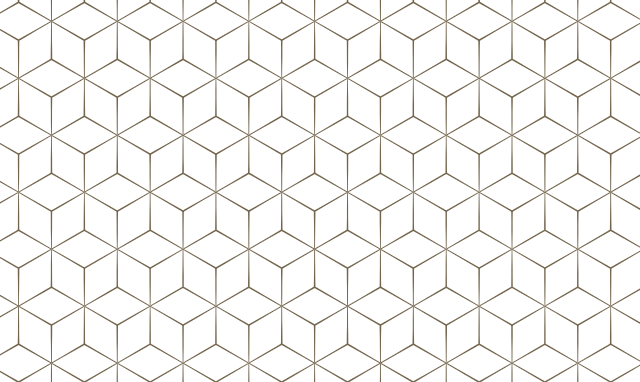
This pattern is drawn by a WebGL 1 fragment shader. Its source:

```glsl
precision highp float;

uniform vec2 u_resolution;

// Lengths are fractions of the canvas width.
const float SPACING = 0.1028;               // between neighbouring hubs
const vec2 HUB_ORIGIN = vec2(0.0290, 0.4746);
const float HUB_HALF_WIDTH = 0.00072;       // thin end of a slanted edge
const float UPRIGHT_HALF_WIDTH = 0.00062;   // thin end of an upright edge
const float JOINT_HALF_WIDTH = 0.00120;     // thick end of every edge
const float JOINT_RADIUS = 0.0017;
const float WEAR = 0.08;                    // relative change of line width
const vec3 PAPER = vec3(1.0);
const vec3 INK = vec3(0.45, 0.395, 0.30);

const float SIXTY_DEGREES = 1.0471976;
const float ROOT_3 = 1.7320508;

// Centre of the hexagonal cell that contains p.
vec2 nearestHub(vec2 p) {
  vec2 period = SPACING * vec2(1.0, ROOT_3);
  vec2 even = floor(p / period + 0.5) * period;
  vec2 odd = (floor(p / period) + 0.5) * period;
  return distance(p, even) < distance(p, odd) ? even : odd;
}

// Share of a pixel covered by a stroke, also when thinner than the pixel.
float strokeCoverage(float across, float halfWidth, float pixel) {
  float outer = clamp((halfWidth - across) / pixel + 0.5, 0.0, 1.0);
  float inner = clamp((-halfWidth - across) / pixel + 0.5, 0.0, 1.0);
  return outer - inner;
}

// Slight unevenness along an edge, from layered sines.
float wornWidth(vec2 p) {
  vec2 q = p / SPACING;
  float wave = sin(q.x * 7.3 + q.y * 11.9) + 0.5 * sin(q.y * 23.0 - q.x * 17.0);
  return 1.0 + WEAR * wave / 1.5;
}

void main() {
  float pixel = 1.0 / u_resolution.x;
  vec2 p = gl_FragCoord.xy * pixel - HUB_ORIGIN;
  vec2 local = p - nearestHub(p);
  float edgeLength = SPACING / ROOT_3;
  float wear = wornWidth(p);
  float ink = 0.0;

  // Three axes through the hub give six edges to the surrounding joints.
  for (int i = 0; i < 3; i++) {
    float angle = float(i) * SIXTY_DEGREES;
    vec2 axis = vec2(sin(angle), cos(angle));
    float along = abs(dot(local, axis));
    float across = abs(local.x * axis.y - local.y * axis.x);

    // Edges swell from hub to joint.
    float thin = i == 0 ? UPRIGHT_HALF_WIDTH : HUB_HALF_WIDTH;
    float taper = clamp(along / edgeLength, 0.0, 1.0);
    float halfWidth = mix(thin, JOINT_HALF_WIDTH, taper) * wear;
    ink = max(ink, strokeCoverage(across, halfWidth, pixel));

    // Rounded joint where three edges meet.
    float toJoint = length(vec2(along - edgeLength, across));
    ink = max(ink, clamp((JOINT_RADIUS - toJoint) / pixel + 0.5, 0.0, 1.0));
  }

  gl_FragColor = vec4(mix(PAPER, INK, ink), 1.0);
}
```
